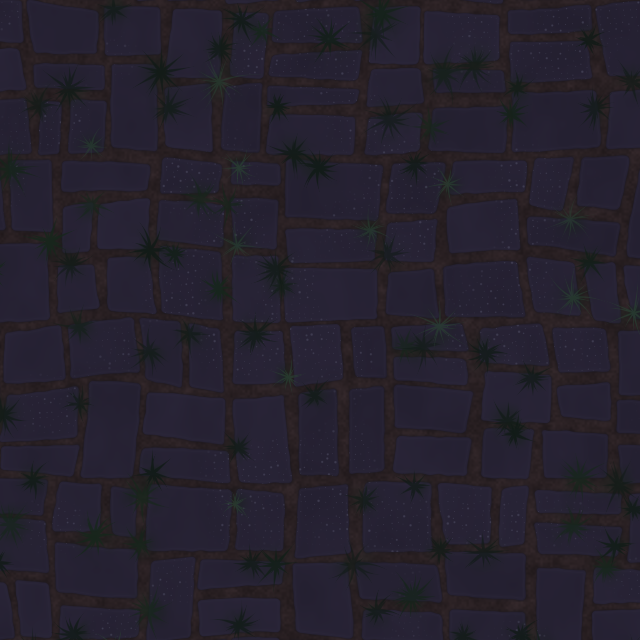
Give the GLSL for this texture, as a WebGL 1 fragment shader.

```glsl
precision highp float;
// Dim flagstone paving with earthy joints and scattered grass tufts.
// Offset blocks are split recursively into stones whose four corners are inset at random;
// tufts are polar fans of tapering blades, kept only where they root near a joint.
uniform vec2 u_resolution;

const vec2 BLOCK = vec2(0.37, 0.25);      // size of a block before splitting
const float MIN_AREA = 0.0135;            // stones below about this area stay whole
const float GAP_MIN = 0.003;
const float GAP_VARY = 0.012;
const float CORNER = 0.006;
const float WARP = 0.030;
const float TUFT_CELL = 0.080;
const float TUFT_CHANCE = 0.85;
const float ROOT_DEPTH = 0.012;           // how far onto a stone a tuft may root
const float SPECK_CELL = 0.011;
const vec3 STONE = vec3(0.148, 0.131, 0.200);
const vec3 STONE_RIM = vec3(0.175, 0.160, 0.235);
const vec3 SPECK = vec3(0.290, 0.285, 0.370);
const vec3 EARTH = vec3(0.166, 0.128, 0.138);
const vec3 SHADOW = vec3(0.095, 0.085, 0.115);
const vec3 MOSS = vec3(0.090, 0.130, 0.105);
const vec3 GRASS_DARK = vec3(0.062, 0.100, 0.085);
const vec3 GRASS_MID = vec3(0.085, 0.150, 0.105);
const vec3 GRASS_PALE = vec3(0.160, 0.250, 0.195);
const float TAU = 6.2831853;

float hash(vec2 p) {
  vec3 q = fract(p.xyx * 0.1031);
  q += dot(q, q.yzx + 33.33);
  return fract((q.x + q.y) * q.z);
}

float noise(vec2 p) {
  vec2 i = floor(p), f = fract(p);
  f = f * f * (3.0 - 2.0 * f);
  return mix(mix(hash(i), hash(i + vec2(1, 0)), f.x),
             mix(hash(i + vec2(0, 1)), hash(i + vec2(1, 1)), f.x), f.y);
}

float fbm(vec2 p) {
  return 0.55 * noise(p) + 0.3 * noise(p * 2.1 + 17.0) + 0.15 * noise(p * 4.3 + 41.0);
}

float cornerInset(vec2 id, float k) {
  float h = hash(id + k * 13.7);
  return GAP_MIN + GAP_VARY * h * h;
}

// Signed distance to the stone around p, negative inside
float stoneDistance(vec2 p, out vec2 id) {
  p += WARP * (vec2(noise(p * 5.0 + 9.0), noise(p * 5.0 + 31.0)) - 0.5);
  float row = floor(p.y / BLOCK.y);
  float shift = hash(vec2(row + 20.0, 3.0)) * BLOCK.x;
  vec2 block = vec2(floor((p.x + shift) / BLOCK.x), row);
  vec2 q = p - block * BLOCK + vec2(shift, 0.0);
  vec2 size = BLOCK;
  float path = 1.0;
  for (int i = 0; i < 5; i++) {
    id = vec2(block.x * 41.0 + path + 200.0, block.y * 29.0 + 100.0);
    if (size.x * size.y < MIN_AREA * (0.8 + 0.5 * hash(id))) break;
    vec2 axis = size.x > size.y * 1.25 ? vec2(1, 0) : vec2(0, 1);
    float cut = dot(size, axis) * mix(0.36, 0.64, hash(id + 7.5));
    float side = step(cut, dot(q, axis));
    q -= axis * cut * side;
    size = mix(size, mix(vec2(cut), size - cut, side), axis);
    path = path * 2.0 + side;
  }
  vec2 t = q / size;
  float left = mix(cornerInset(id, 1.0), cornerInset(id, 2.0), t.y) - q.x;
  float right = mix(cornerInset(id, 3.0), cornerInset(id, 4.0), t.y) + q.x - size.x;
  float bottom = mix(cornerInset(id, 5.0), cornerInset(id, 6.0), t.x) - q.y;
  float top = mix(cornerInset(id, 7.0), cornerInset(id, 8.0), t.x) + q.y - size.y;
  vec2 e = vec2(max(left, right), max(bottom, top)) + CORNER;
  return length(max(e, 0.0)) + min(max(e.x, e.y), 0.0) - CORNER;
}

// Coverage of one fan of curved blades
float bladeFan(vec2 d, vec2 seed, float radius, float width, float px) {
  float r = length(d);
  float count = 6.0 + floor(4.0 * hash(seed));
  float bend = (hash(seed + 2.3) - 0.5) * 0.7 * r / radius;
  float s = (atan(d.y, d.x + 1e-6) + bend) / TAU * count + hash(seed + 4.1);
  float blade = mod(floor(s), count);
  float offset = fract(s) - 0.5 - 0.5 * (hash(seed + blade * 3.7) - 0.5);
  float reach = radius * mix(0.45, 1.0, hash(seed + blade * 5.3 + 1.0));
  float gap = r * abs(sin(offset * TAU / count)) - width * (1.0 - r / reach);
  return 1.0 - smoothstep(-px, px, gap);
}

void main() {
  vec2 p = gl_FragCoord.xy / u_resolution.y;
  float px = 0.8 / u_resolution.y;
  vec2 id, rootId;
  float d = stoneDistance(p, id) + 0.0025 * (noise(p * 70.0) - 0.5);

  // Earth in the joints, shaded beside the stones
  vec3 earth = EARTH * (0.78 + 0.44 * fbm(p * 55.0)) * (0.9 + 0.2 * noise(p * 260.0));
  earth = mix(earth, SHADOW, 0.6 * exp(-max(d, 0.0) / 0.0018));

  // Stone face with mottling, a faint rim and clustered specks
  vec3 stone = STONE * (0.90 + 0.14 * fbm(p * vec2(19.0, 13.0)) + 0.06 * hash(id + 3.0));
  stone = mix(stone, STONE_RIM, 0.38 * exp(-abs(d + 0.003) / 0.0015));
  vec2 cell = floor(p / SPECK_CELL);
  vec2 speckAt = 0.2 + 0.6 * vec2(hash(cell + 50.0), hash(cell + 91.0));
  float speckSize = mix(0.0003, 0.0018, pow(hash(cell + 130.0), 4.0));
  float speck = 1.0 - smoothstep(-px, px, length(p - (cell + speckAt) * SPECK_CELL) - speckSize);
  stone = mix(stone, SPECK, 0.65 * speck * smoothstep(0.48, 0.72, noise(p * 11.0 + 60.0)));
  vec3 color = mix(stone, earth, smoothstep(-px, px, d));

  // Grass tufts with a soft mossy patch beneath each
  vec2 home = floor(p / TUFT_CELL);
  for (int k = 0; k < 9; k++) {
    vec2 c = home + vec2(mod(float(k), 3.0), floor(float(k) / 3.0)) - 1.0 + 70.0;
    if (hash(c) > TUFT_CHANCE) continue;
    vec2 root = (c - 70.0 + vec2(hash(c + 11.0), hash(c + 23.0))) * TUFT_CELL;
    if (stoneDistance(root, rootId) < -ROOT_DEPTH) continue;
    vec2 v = p - root;
    float kind = hash(c + 37.0);
    float pale = step(0.86, kind);
    float radius = mix(0.028, 0.048, hash(c + 43.0));
    float width = mix(0.0034, 0.0017, pale);
    float blades = max(bladeFan(v, c + 5.0, radius, width, px),
                       bladeFan(v, c + 17.0, radius * 0.8, width, px));
    vec3 grass = mix(mix(GRASS_DARK, GRASS_MID, smoothstep(0.4, 0.75, kind)), GRASS_PALE, pale);
    float patchy = smoothstep(0.25, 0.7, fbm(p * 45.0 + 8.0));
    color = mix(color, MOSS, 0.6 * patchy * exp(-dot(v, v) / (radius * radius * 0.3)));
    color = mix(color, grass, blades * mix(0.55, 0.85, hash(c + 57.0)));
  }
  gl_FragColor = vec4(color, 1.0);
}
```
